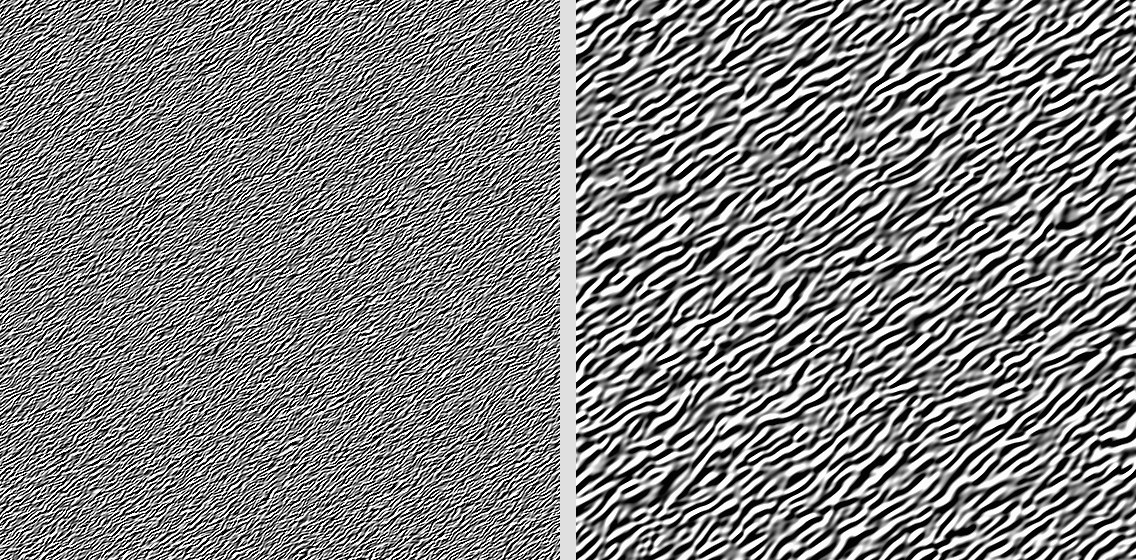
Left, the full canvas; right, a detail of the centre.
This texture is drawn by a Shadertoy shader. Its source:

```glsl
// Fine slanted black and white streaks, like brushed grain under a raking light.

#define CELLS 80.0        // noise cells across the canvas
#define GRAINS 4          // wave packets per cell
#define SLANT 0.64        // mean streak direction in radians
#define SLANT_SPREAD 0.48 // largest deviation from the mean direction
#define FREQ_LOW 95.0     // streaks across the canvas, widest
#define FREQ_HIGH 205.0   // streaks across the canvas, finest
#define STREAK_WIDTH 0.7  // packet half width over its half length
#define CONTRAST 0.72
#define MID_TONE 0.505
#define BLACK_TONE 0.01
#define WHITE_TONE 0.99

const float TAU = 6.2831853;

// Integer hash giving three values from 0 to 1
vec3 hash3(ivec3 seed) {
    uvec3 v = uvec3(seed + 512) * 1664525u + 1013904223u;
    v.x += v.y * v.z;
    v.y += v.z * v.x;
    v.z += v.x * v.y;
    v ^= v >> 16u;
    v.x += v.y * v.z;
    v.y += v.z * v.x;
    v.z += v.x * v.y;
    return vec3(v >> 8u) / 16777216.0;
}

// One oriented wave packet with compact support, offset in cell units
float wavePacket(vec2 offset, float angle, float freq, float phase) {
    vec2 along = vec2(cos(angle), sin(angle));
    float u = dot(offset, along);
    float v = dot(offset, vec2(-along.y, along.x));
    float across = v / STREAK_WIDTH;
    float window = max(0.0, 1.0 - u * u - across * across);
    return window * window * cos(TAU * (v * freq / CELLS + phase));
}

// Cellular sum of packets scattered around the point
float streakNoise(vec2 p) {
    ivec2 home = ivec2(floor(p));
    float sum = 0.0;
    for (int y = -1; y <= 1; y++)
    for (int x = -1; x <= 1; x++) {
        ivec2 cell = home + ivec2(x, y);
        for (int i = 0; i < GRAINS; i++) {
            vec3 place = hash3(ivec3(cell, 2 * i));
            vec3 shape = hash3(ivec3(cell, 2 * i + 1));
            float angle = SLANT + SLANT_SPREAD * (shape.x + shape.y - 1.0);
            float freq = mix(FREQ_LOW, FREQ_HIGH, shape.z);
            sum += wavePacket(p - vec2(cell) - place.xy, angle, freq, place.z);
        }
    }
    return sum;
}

void mainImage(out vec4 fragColor, in vec2 fragCoord) {
    vec2 uv = fragCoord / iResolution.y;

    // Steep soft threshold: solid black and white with grey edges
    float light = clamp(MID_TONE + CONTRAST * streakNoise(uv * CELLS), 0.0, 1.0);
    fragColor = vec4(vec3(mix(BLACK_TONE, WHITE_TONE, light)), 1.0);
}
```
